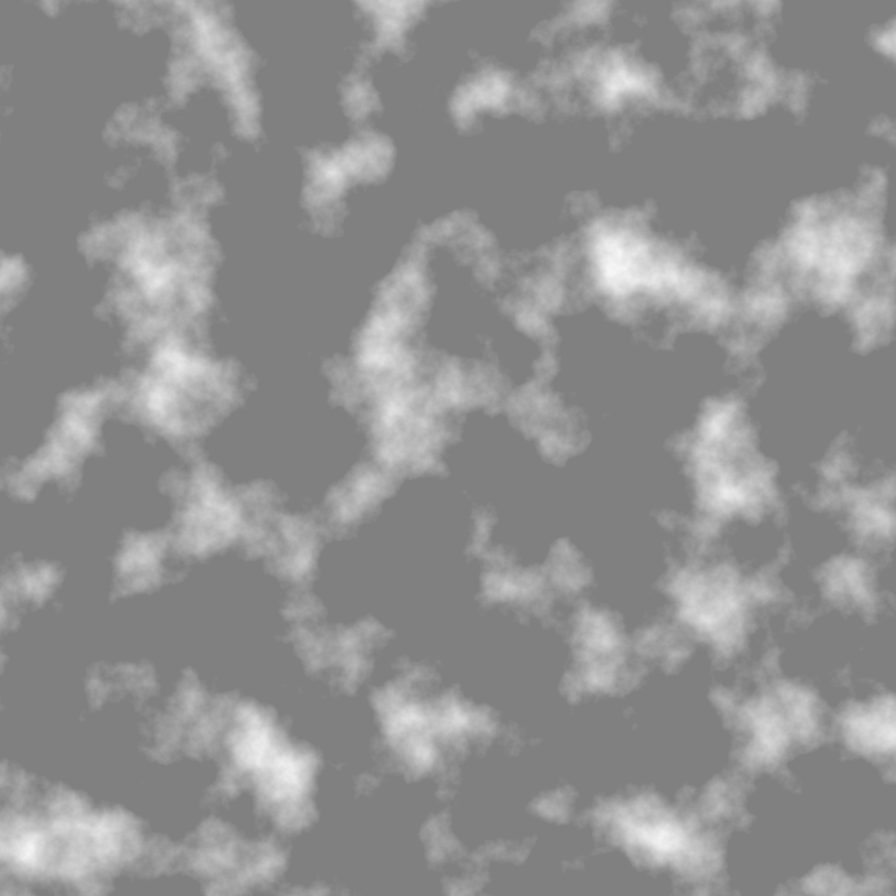
Write a Shadertoy shader that draws this texture.

```glsl
// Soft white cloud wisps drifting over a flat mid-grey ground.

// Random unit vector for a lattice point
vec2 randomDirection(vec2 cell) {
    vec3 p = fract(cell.xyx * vec3(0.1031, 0.1030, 0.0973));
    p += dot(p, p.yzx + 33.33);
    float angle = 6.28318 * fract((p.x + p.y) * p.z);
    return vec2(cos(angle), sin(angle));
}

// Signed gradient noise with quintic blending
float gradientNoise(vec2 p) {
    vec2 cell = floor(p);
    vec2 f = p - cell;
    vec2 blend = f * f * f * (f * (f * 6.0 - 15.0) + 10.0);
    vec2 right = vec2(1.0, 0.0);
    vec2 up = vec2(0.0, 1.0);
    float a = dot(randomDirection(cell), f);
    float b = dot(randomDirection(cell + right), f - right);
    float c = dot(randomDirection(cell + up), f - up);
    float d = dot(randomDirection(cell + 1.0), f - 1.0);
    return mix(mix(a, b, blend.x), mix(c, d, blend.x), blend.y);
}

// Octaves of noise, each turned and shifted to hide the lattice
float cloudField(vec2 p) {
    const mat2 turn = mat2(0.8, 0.6, -0.6, 0.8);
    float sum = 0.0;
    float amplitude = 1.0;
    for (int octave = 0; octave < 6; octave++) {
        sum += amplitude * gradientNoise(p);
        p = turn * p * 2.0 + vec2(17.3, 41.7);
        amplitude *= 0.5;
    }
    return sum;
}

void mainImage(out vec4 fragColor, in vec2 fragCoord) {
    vec2 uv = fragCoord / iResolution.y;

    // Only the positive half of the field rises above the ground
    float cloud = max(cloudField(uv * 8.0 + vec2(53.0, 29.0)), 0.0);

    float grey = min(0.5 + 0.58 * cloud, 0.96);
    fragColor = vec4(vec3(grey), 1.0);
}
```
